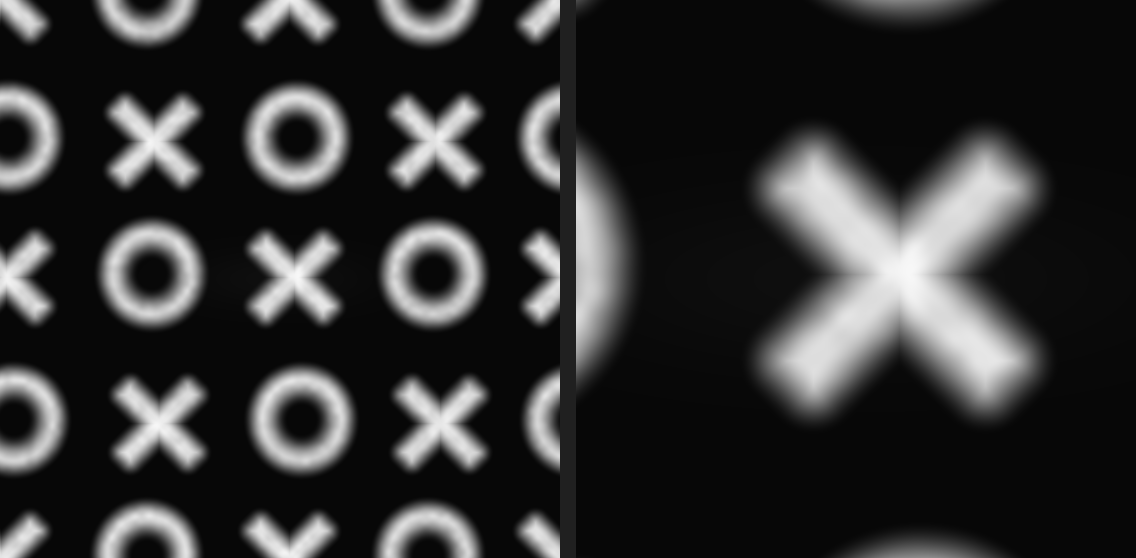
Left: the whole. Right: its middle third, enlarged.
Write a Shadertoy shader that draws this pattern.

```glsl
// Soft pale rings and crosses alternating in a four by four grid on black.

// Lengths are in canvas widths, y pointing down from the top edge.
const vec2 PITCH = vec2(0.2513, 0.252);
const vec2 ORIGIN = vec2(0.0026, -0.0117);
const float COLUMN_BOW = 0.0117;    // sideways bulge of the middle columns
const float ODD_ROW_SHIFT = 0.013;
const float PAIR_SHIFT = 0.009;     // shift of every second pair of rows
const float ODD_ROW_DROP = 0.009;
const float MARK_DROP = 0.0033;     // crosses sit lower, rings higher
const float RING_OUTER = 0.0872;
const float RING_INNER = 0.048;
const float RING_STRETCH = 1.025;
const vec2 ARM_HALF = vec2(0.094, 0.0215);
const float ARM_ROUND = 0.011;
const float EDGE_SOFT = 0.0185;
const float HOLE_SOFT = 0.0235;
const float BACKGROUND = 0.027;
const float HAZE = 0.03;
const float INK = 0.86;
const float MOTTLE = 0.09;
const float MOTTLE_SCALE = 75.0;

float hash(vec2 p) {
    return fract(sin(dot(p, vec2(127.1, 311.7))) * 43758.5453);
}

float valueNoise(vec2 p) {
    vec2 i = floor(p), f = fract(p);
    f = f * f * (3.0 - 2.0 * f);
    return mix(mix(hash(i), hash(i + vec2(1.0, 0.0)), f.x),
               mix(hash(i + vec2(0.0, 1.0)), hash(i + 1.0), f.x), f.y);
}

// 1 inside, 0 outside, blurred over the given half width
float softFill(float d, float blur) {
    return 1.0 - smoothstep(-blur, blur, d);
}

float ring(vec2 p) {
    float r = length(p * vec2(1.0, 1.0 / RING_STRETCH));
    float disc = softFill(r - RING_OUTER, EDGE_SOFT);
    float hole = softFill(r - RING_INNER, HOLE_SOFT);
    float topLight = 1.0 - 0.05 * smoothstep(-0.06, 0.06, p.y);
    return disc * (1.0 - hole) * topLight;
}

float arm(vec2 p) {
    vec2 q = abs(p) - ARM_HALF + ARM_ROUND;
    float d = length(max(q, 0.0)) + min(max(q.x, q.y), 0.0) - ARM_ROUND;
    return softFill(d, EDGE_SOFT);
}

float cross45(vec2 p) {
    vec2 q = vec2(p.x + p.y, p.x - p.y) * 0.70711;
    float a = arm(q), b = arm(q.yx);
    return max(a, b) + 0.07 * min(a, b);
}

// Uneven spacing of the marks
vec2 markCenter(vec2 cell, float isRing) {
    float odd = mod(cell.y, 2.0);
    float pair = floor(mod(cell.y, 4.0) / 2.0);
    vec2 c = ORIGIN + cell * PITCH;
    c.x += COLUMN_BOW * sin(cell.x * 0.7854);
    c.x += ODD_ROW_SHIFT * odd + PAIR_SHIFT * pair;
    c.y += ODD_ROW_DROP * odd + MARK_DROP * (1.0 - 2.0 * isRing);
    return c;
}

void mainImage(out vec4 fragColor, in vec2 fragCoord) {
    vec2 p = vec2(fragCoord.x, iResolution.y - fragCoord.y) / iResolution.x;
    vec2 nearest = floor((p - ORIGIN) / PITCH + 0.5);

    // Neighbouring marks
    float mask = 0.0;
    for (int j = -1; j <= 1; j++) {
        for (int i = -1; i <= 1; i++) {
            vec2 cell = nearest + vec2(i, j);
            float isRing = mod(cell.x + cell.y, 2.0);
            vec2 q = p - markCenter(cell, isRing);
            float mark = isRing > 0.5 ? ring(q) : cross45(q);
            mask = max(mask, mark * (0.985 + 0.03 * hash(cell)));
        }
    }

    // Mottled ink and a faint haze across the middle
    float mottle = MOTTLE * (valueNoise(p * MOTTLE_SCALE) - 0.5);
    vec2 h = (p - 0.5 * vec2(1.0, iResolution.y / iResolution.x)) / vec2(0.16, 0.05);
    float ground = BACKGROUND + HAZE * exp(-dot(h, h));
    float shade = mix(ground, INK + mottle, mask);
    fragColor = vec4(vec3(clamp(shade, 0.0, 1.0)), 1.0);
}
```
